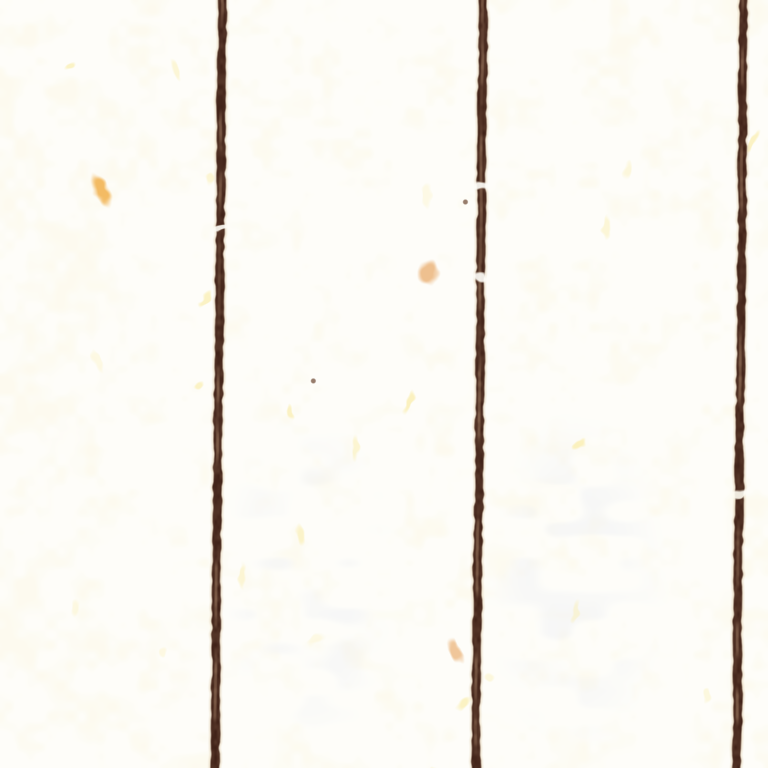
Reproduce this pattern procedurally as a three.js fragment shader.

```glsl
// Three slightly leaning, rough brown ink rules on flecked ivory paper.
varying vec2 vUv;

const float PITCH = 0.3395;      // spacing of the rules
const float FIRST_RULE = 0.2802; // foot of the leftmost rule
const float LEAN = 0.0095;       // sideways drift per unit of height
const float HALF_WIDTH = 0.0056;

const vec3 PAPER = vec3(0.995, 0.993, 0.978);
const vec3 WARM_PAPER = vec3(0.99, 0.975, 0.915);
const vec3 GHOST = vec3(0.93, 0.935, 0.95);
const vec3 INK_DARK = vec3(0.25, 0.13, 0.09);
const vec3 INK_LIGHT = vec3(0.49, 0.36, 0.28);
const vec3 HALO = vec3(0.90, 0.83, 0.71);
const vec3 OCHRE = vec3(0.95, 0.72, 0.36);
const vec3 PEACH = vec3(0.93, 0.74, 0.54);
const vec3 STRAW = vec3(0.98, 0.93, 0.67);

float hash(vec2 p) {
  p = fract(p * vec2(0.1731, 0.3179));
  p += dot(p, p.yx + 31.7);
  return fract((p.x + p.y) * p.x * 7.31);
}

float noise(vec2 p) {
  vec2 i = floor(p), f = fract(p);
  f = f * f * (3.0 - 2.0 * f);
  return mix(mix(hash(i), hash(i + vec2(1.0, 0.0)), f.x),
             mix(hash(i + vec2(0.0, 1.0)), hash(i + vec2(1.0, 1.0)), f.x), f.y);
}

vec2 rotate(vec2 p, float angle) {
  float c = cos(angle), s = sin(angle);
  return vec2(c * p.x + s * p.y, c * p.y - s * p.x);
}

// Soft ellipse coverage: 1 inside, 0 outside.
float blot(vec2 p, vec2 center, vec2 radius, float angle) {
  vec2 q = rotate(p - center, angle) / radius;
  return 1.0 - smoothstep(0.55, 1.25, length(q));
}

// Blot with a ragged outline.
float stain(vec2 p, vec2 center, vec2 radius, float angle) {
  vec2 ragged = vec2(noise(p * 110.0), noise(p * 110.0 + 40.0)) - 0.5;
  return blot(p + ragged * 0.006, center, radius, angle);
}

// Pale fibres, at most one in each grid cell.
float flecks(vec2 p, float cells, float density) {
  vec2 base = floor(p * cells);
  float cover = 0.0;
  for (int y = -1; y <= 1; y++) {
    for (int x = -1; x <= 1; x++) {
      vec2 id = base + vec2(float(x), float(y));
      float present = step(hash(id + 17.0), density);
      vec2 center = (id + vec2(hash(id + 3.0), hash(id + 9.0))) / cells;
      vec2 radius = vec2(0.005, 0.006 + 0.011 * hash(id + 23.0));
      float angle = 1.6 * hash(id + 29.0) - 1.1;
      float strength = 0.25 + 0.55 * hash(id + 37.0);
      cover = max(cover, present * strength * stain(p, center, radius, angle));
    }
  }
  return cover;
}

vec3 paper(vec2 p) {
  float mottle = 0.6 * noise(p * 26.0) + 0.4 * noise(p * 75.0);
  float warmth = smoothstep(0.48, 0.95, mottle + 0.15 * (1.0 - smoothstep(0.0, 0.3, p.x)));
  vec3 color = mix(PAPER, WARM_PAPER, 0.65 * warmth);
  // Faint show-through in the lower part of the middle columns
  float area = blot(p, vec2(0.40, 0.24), vec2(0.10, 0.19), 0.0)
             + blot(p, vec2(0.75, 0.24), vec2(0.10, 0.19), 0.0);
  float smudge = smoothstep(0.5, 0.85, noise(p * vec2(22.0, 45.0) + 5.0));
  return mix(color, GHOST, 0.4 * area * smudge);
}

// Bare chips where the ink failed to print.
float chips(vec2 p) {
  vec2 size = vec2(0.012, 0.0052);
  return max(max(stain(p, vec2(0.287, 0.703), size * 0.9, 0.2),
                 stain(p, vec2(0.627, 0.759), size, 0.0)),
             max(stain(p, vec2(0.625, 0.638), size, -0.1),
                 stain(p, vec2(0.961, 0.357), size * 1.2, 0.3)));
}

vec3 drawRules(vec3 color, vec2 p) {
  float column = (p.x - FIRST_RULE - LEAN * p.y) / PITCH;
  float id = floor(column + 0.5);
  float x = (column - id) * PITCH;
  float seed = id * 13.0 + 20.0;
  // Wandering center, with each side roughened separately
  x += 0.0018 * (noise(vec2(p.y * 14.0, seed)) - 0.5);
  float side = x < 0.0 ? 0.0 : 5.0;
  float rough = 0.0022 * (noise(vec2(p.y * 115.0, seed + side)) - 0.5)
              + 0.0012 * (noise(vec2(p.y * 38.0, seed + side + 2.0)) - 0.5);
  float edge = abs(x) - HALF_WIDTH - rough;
  float ink = 1.0 - smoothstep(-0.0016, 0.0014, edge);
  float halo = 1.0 - smoothstep(0.0, 0.0045, edge);
  // Worn pale core between darker ridges
  float core = 1.0 - smoothstep(0.0005, 0.0032, abs(x + 0.0006));
  float wear = smoothstep(0.25, 0.75, noise(vec2(p.y * 24.0, seed + 8.0)));
  float grain = noise(p * vec2(260.0, 150.0));
  vec3 inkColor = mix(INK_DARK, INK_LIGHT, clamp(0.7 * core * wear + 0.35 * grain, 0.0, 1.0));
  float printed = 1.0 - 0.92 * chips(p);
  color = mix(color, HALO, 0.55 * halo * printed);
  return mix(color, inkColor, ink * printed);
}

void main() {
  vec3 color = paper(vUv);
  color = mix(color, STRAW, flecks(vUv, 9.0, 0.3));
  // Larger stains and dark specks
  color = mix(color, OCHRE, 0.95 * stain(vUv, vec2(0.131, 0.753), vec2(0.009, 0.021), 0.45));
  color = mix(color, PEACH, 0.95 * stain(vUv, vec2(0.558, 0.645), vec2(0.012, 0.015), 0.0));
  color = mix(color, PEACH, 0.85 * stain(vUv, vec2(0.594, 0.152), vec2(0.007, 0.015), 0.5));
  float specks = blot(vUv, vec2(0.408, 0.504), vec2(0.0035), 0.0)
               + blot(vUv, vec2(0.606, 0.737), vec2(0.0035), 0.0);
  color = mix(color, INK_LIGHT, 0.8 * specks);
  gl_FragColor = vec4(drawRules(color, vUv), 1.0);
}
```
